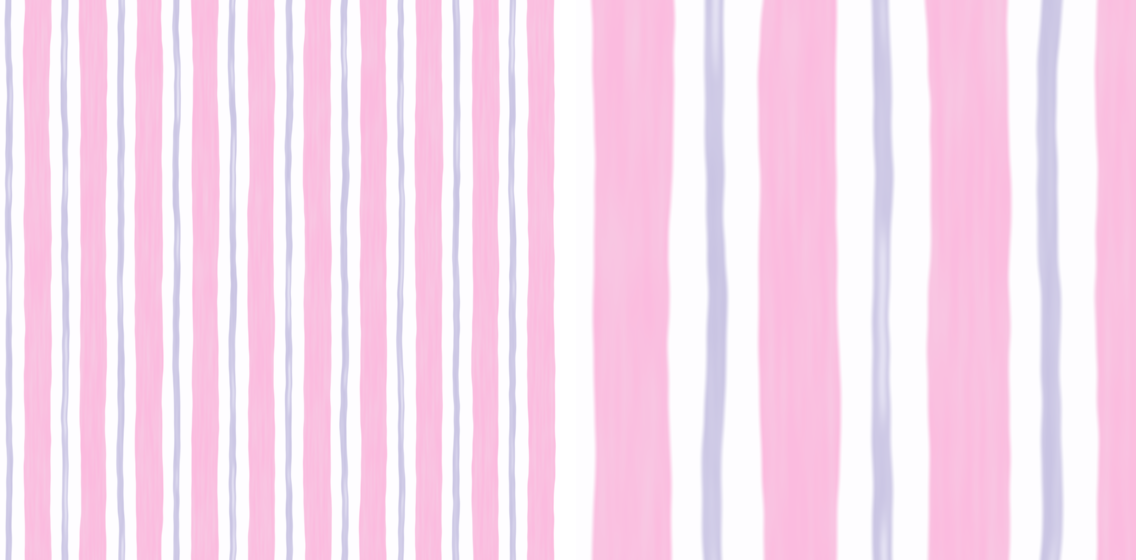
Left: the whole. Right: its middle third, enlarged.
A WebGL 2 fragment shader for this pattern:

```glsl
#version 300 es
precision highp float;

uniform vec2 u_resolution;
out vec4 fragColor;

const float REPEATS = 10.0;

// Unit gradient for a lattice point
vec2 gradient(vec2 cell, float seed) {
    uvec3 h = uvec3(ivec3(cell, seed));
    uint n = h.x * 1597334677u ^ h.y * 3812015801u ^ h.z * 2798796415u;
    n = (n ^ (n >> 15)) * 2246822519u;
    n = (n ^ (n >> 13)) * 3266489917u;
    float angle = 6.28319 * float((n ^ (n >> 16)) & 65535u) / 65536.0;
    return vec2(cos(angle), sin(angle));
}

// Gradient noise that wraps after 'period' cells
float noise(vec2 p, vec2 period, float seed) {
    vec2 i = floor(p), f = p - i;
    vec2 lo = mod(i, period), hi = mod(i + 1.0, period);
    vec2 w = f * f * f * (f * (f * 6.0 - 15.0) + 10.0);
    float a = dot(gradient(lo, seed), f);
    float b = dot(gradient(vec2(hi.x, lo.y), seed), f - vec2(1, 0));
    float c = dot(gradient(vec2(lo.x, hi.y), seed), f - vec2(0, 1));
    float d = dot(gradient(hi, seed), f - 1.0);
    return mix(mix(a, b, w.x), mix(c, d, w.x), w.y);
}

float layer(vec2 uv, vec2 cells, float seed) {
    return noise(uv * cells, cells, seed);
}

// Hand-drawn drift of one stripe edge along its length
float wobble(float stripe, float y, float seed) {
    float slow = noise(vec2(stripe + 0.5, y * 7.0), vec2(REPEATS, 7), seed);
    float fine = noise(vec2(stripe + 0.5, y * 31.0), vec2(REPEATS, 31), seed + 1.0);
    return 0.045 * slow + 0.016 * fine;
}

// Coverage between two edges, in units of one repeat
float band(float x, float left, float right, float soft) {
    return smoothstep(left - soft, left + soft, x)
         * (1.0 - smoothstep(right - soft, right + soft, x));
}

void main() {
    vec2 uv = gl_FragCoord.xy / u_resolution;
    float stripe = floor(uv.x * REPEATS);
    float x = fract(uv.x * REPEATS);
    float soft = max(0.018, 0.8 * REPEATS / u_resolution.x);

    // Brush texture
    float bristle = layer(uv, vec2(170, 7), 11.0);
    float fiber = layer(uv, vec2(230, 24), 12.0);
    float wash = layer(uv, vec2(20, 9), 13.0);
    float streak = 0.65 * bristle + 0.35 * fiber;

    vec3 white = vec3(0.995, 0.993, 1.0);
    vec3 pink = vec3(0.985, 0.735, 0.873);
    vec3 palePink = vec3(0.965, 0.81, 0.9);
    vec3 lavender = vec3(0.79, 0.77, 0.89);
    vec3 paleLavender = vec3(0.89, 0.88, 0.95);

    // Wide pink stripe
    float left = 0.43 + wobble(stripe, uv.y, 1.0);
    float right = 0.90 + wobble(stripe, uv.y, 3.0);
    float pinkMask = band(x, left, right, soft);
    float fade = clamp(0.22 + 0.75 * streak + 0.25 * wash, 0.0, 1.0);
    vec3 color = mix(white, mix(pink, palePink, fade), pinkMask);

    // Thin lavender line, drier along its middle
    float drift = wobble(stripe, uv.y, 5.0);
    float width = 0.056 + 0.3 * wobble(stripe, uv.y, 7.0);
    float center = 0.155 + drift;
    float lineMask = band(x, center - width, center + width, soft);
    float dry = noise(vec2(stripe + 0.5, uv.y * 11.0), vec2(REPEATS, 11), 9.0);
    float core = 1.0 - smoothstep(0.0, 0.04, abs(x - center - 0.01));
    float thin = 0.15 + 0.5 * streak + 0.8 * core * smoothstep(0.0, 0.4, dry);
    color = mix(color, mix(lavender, paleLavender, clamp(thin, 0.0, 1.0)), lineMask);

    fragColor = vec4(color, 1.0);
}
```
